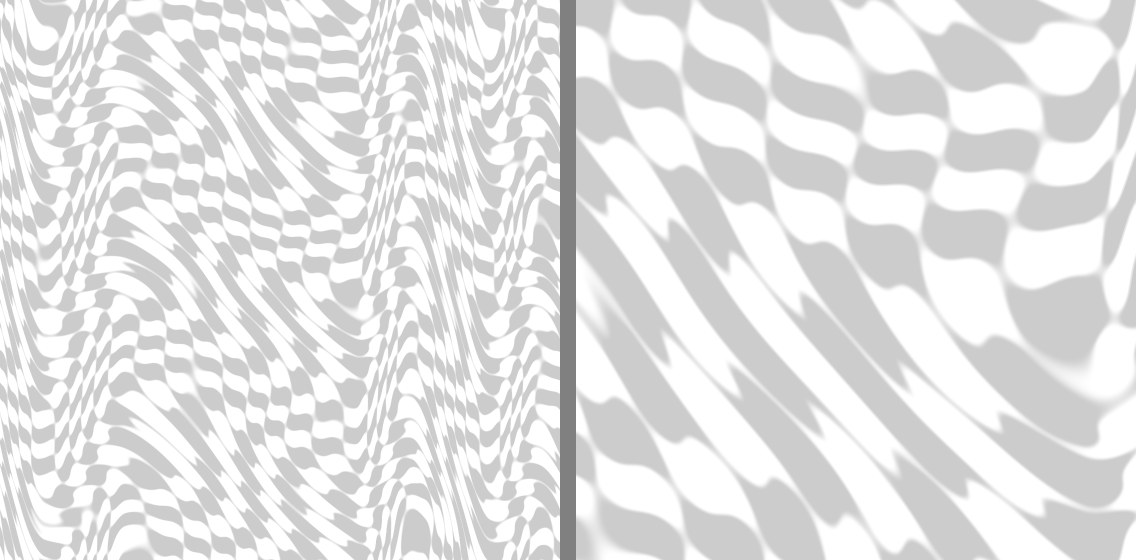
Left, the full canvas; right, a detail of the centre.
Reproduce this pattern procedurally as a three.js fragment shader.

```glsl
// Pale grey and white checkerboard pulled into steep waves and long streaks.
// Smooth ramps across the canvas lift the rows and crowd the columns; a
// periodic shear, gradient noise and a few stretched spots break the grid.
varying vec2 vUv;

const float PI = 3.14159265;
const vec3 GREY = vec3(0.80);
const vec3 WHITE = vec3(1.0);

vec2 randomGradient(vec2 cell) {
  float n = fract(sin(dot(cell, vec2(127.1, 311.7))) * 43758.55);
  return vec2(cos(2.0 * PI * n), sin(2.0 * PI * n));
}

// Gradient noise, about -0.7 to 0.7
float gradientNoise(vec2 p) {
  vec2 i = floor(p);
  vec2 f = p - i;
  vec2 w = f * f * f * (f * (f * 6.0 - 15.0) + 10.0);
  float a = dot(randomGradient(i), f);
  float b = dot(randomGradient(i + vec2(1.0, 0.0)), f - vec2(1.0, 0.0));
  float c = dot(randomGradient(i + vec2(0.0, 1.0)), f - vec2(0.0, 1.0));
  float d = dot(randomGradient(i + vec2(1.0)), f - vec2(1.0));
  return mix(mix(a, b, w.x), mix(c, d, w.x), w.y);
}

// One flank of the wave: extra columns in x, change of height in y
vec2 flank(float x, float start, float end, float rise) {
  return vec2(abs(rise) * 20.0, rise) * smoothstep(start, end, x);
}

vec2 waveProfile(float x) {
  return flank(x, -0.06, 0.08, -0.20)
       + flank(x, 0.08, 0.225, 0.17)
       + flank(x, 0.225, 0.635, -0.16)
       + flank(x, 0.635, 0.735, 0.18)
       + flank(x, 0.735, 0.875, -0.20)
       + flank(x, 0.875, 0.965, 0.13)
       + flank(x, 0.965, 1.10, -0.11);
}

// Cancels most of the grid's change near a centre, enlarging its cells
vec2 stretchSpot(vec2 p, vec2 centre, float radius) {
  vec2 d = p - centre;
  return -vec2(11.0, 26.0) * d * exp(-dot(d, d) / (radius * radius));
}

// Column and row coordinates of the bent grid
vec2 bentGrid(vec2 p) {
  vec2 wave = waveProfile(p.x);
  float level = p.y - wave.y + 0.012 * gradientNoise(p * vec2(9.0, 7.0));
  float streak = sin(2.0 * PI * 3.1 * (level - 0.25));

  float column = 12.0 * p.x + wave.x + 14.0 * level + 0.9 * streak;
  column += 0.7 * gradientNoise(p * 5.0 + 17.3);
  float row = 27.0 * level - 0.5 * streak;
  row += 0.9 * gradientNoise(p * vec2(4.0, 5.0) + 4.6);

  vec2 grid = vec2(column, row);
  grid += stretchSpot(p, vec2(0.06, 0.945), 0.075);
  grid += stretchSpot(p, vec2(0.885, 0.94), 0.065);
  grid += stretchSpot(p, vec2(0.965, 0.60), 0.06);
  grid += stretchSpot(p, vec2(0.24, 0.02), 0.06);
  grid += stretchSpot(p, vec2(0.73, 0.05), 0.07);

  // Ripple that curves the row edges inside each cell
  grid.y += 0.13 * sin(2.0 * PI * grid.x);
  return grid;
}

// Signed checker with a narrow soft edge that widens in scattered patches
float checker(vec2 p) {
  vec2 s = sin(PI * bentGrid(p));
  float patches = smoothstep(0.28, 0.55, gradientNoise(p * 11.0 + 31.7));
  float softness = mix(0.10, 0.40, patches);
  return smoothstep(-softness, softness, s.x * s.y);
}

void main() {
  // Four samples smooth the thin slivers on the steep flanks
  float sampleStep = 1.0 / 1024.0;
  float light = 0.0;
  for (int j = 0; j < 2; j++) {
    for (int i = 0; i < 2; i++) {
      vec2 offset = (vec2(float(i), float(j)) - 0.5) * sampleStep;
      light += 0.25 * checker(vUv + offset);
    }
  }
  gl_FragColor = vec4(mix(GREY, WHITE, light), 1.0);
}
```
